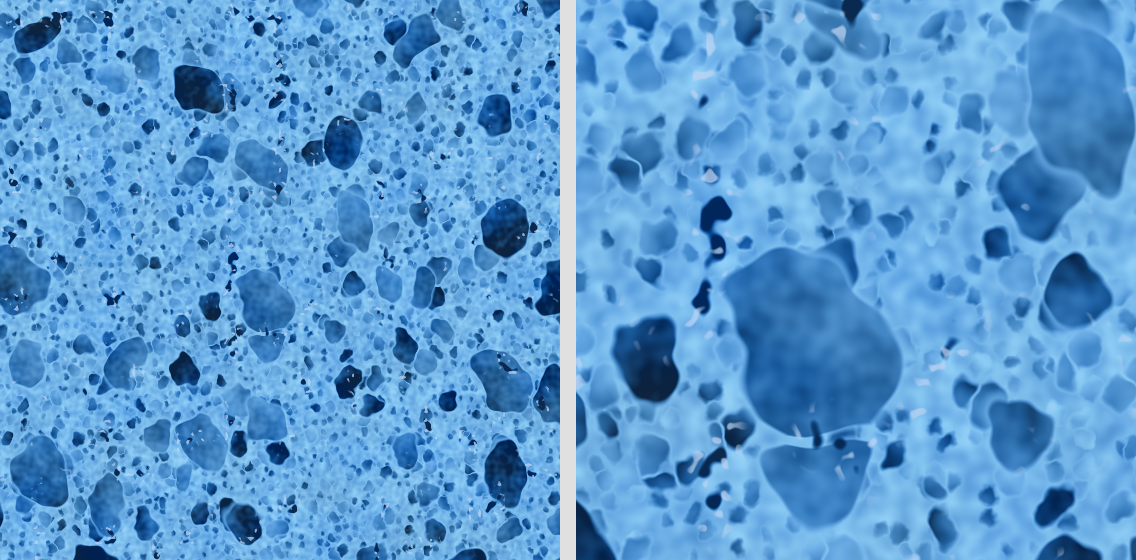
Left: the whole. Right: its middle third, enlarged.
Give the GLSL for this texture, as a three.js fragment shader.

```glsl
varying vec2 vUv;

#define NAVY vec3(0.01, 0.13, 0.29)
#define DEEP vec3(0.10, 0.35, 0.60)
#define MID vec3(0.25, 0.52, 0.77)
#define SKY vec3(0.39, 0.65, 0.88)
#define PALE vec3(0.55, 0.80, 0.96)
#define GRIT vec3(0.74, 0.83, 0.95)
#define EDGE_SOFTNESS 0.0022
#define RIM_WIDTH 0.009
#define WALL 0.07
#define WOBBLE 0.22

vec3 hash3(vec2 p) {
  vec3 q = fract(p.xyx * vec3(0.1031, 0.1030, 0.0973));
  q += dot(q, q.yxz + 33.33);
  return fract((q.xxy + q.yzz) * q.zyx);
}

float cornerSlope(vec2 corner, vec2 offset) {
  float angle = 6.2832 * hash3(corner).x;
  return dot(vec2(cos(angle), sin(angle)), offset);
}

float gradientNoise(vec2 p) {
  vec2 i = floor(p), f = p - i;
  vec2 u = f * f * f * (f * (f * 6.0 - 15.0) + 10.0);
  vec2 e = vec2(1.0, 0.0);
  float low = mix(cornerSlope(i, f), cornerSlope(i + e, f - e), u.x);
  float high = mix(cornerSlope(i + e.yx, f - e.yx), cornerSlope(i + 1.0, f - 1.0), u.x);
  return mix(low, high, u.y);
}

vec2 wobble(vec2 p) {
  return vec2(gradientNoise(p), gradientNoise(p + 47.3));
}

// Paints one size of pore over the tone; floors lie between deep and shallow
float addPores(float tone, vec2 p, float grid, float fill, float deep, float shallow) {
  vec2 g = p * grid + grid * 3.7;
  g += WOBBLE * wobble(g * 1.9) + 0.3 * WOBBLE * wobble(g * 5.0);
  vec2 cell = floor(g);
  float nearest = 9.0, second = 9.0;
  vec2 inside = vec2(0.0);
  vec3 id = vec3(0.0);

  for (int j = -1; j <= 1; j++) {
    for (int i = -1; i <= 1; i++) {
      vec2 c = cell + vec2(float(i), float(j));
      vec3 place = hash3(c + grid), kind = hash3(c + grid + 71.0);
      if (kind.x > fill) continue;
      vec2 o = g - c - 0.5 - (place.xy - 0.5) * 0.8;
      float turn = (kind.y - 0.5) * 1.5;
      float cs = cos(turn), sn = sin(turn);
      o = vec2(cs * o.x - sn * o.y, sn * o.x + cs * o.y);
      o *= vec2(1.0 + 0.4 * kind.z, 0.9);
      float radius = mix(0.24, 0.42, place.z);
      float d = length(o) - radius;
      if (d < nearest) {
        second = nearest;
        nearest = d;
        inside = o / radius;
        id = hash3(c + grid + 133.0);
      } else {
        second = min(second, d);
      }
    }
  }

  // Thin walls part pores that touch
  float edge = max(nearest, WALL - (second - nearest)) / grid;
  float mask = 1.0 - smoothstep(-EDGE_SOFTNESS, EDGE_SOFTNESS, edge);
  float rimWidth = min(RIM_WIDTH, 0.14 / grid);
  float rim = 1.0 - smoothstep(0.0, rimWidth, edge);

  // Floors are shaded to one side and stained
  float heading = 6.2832 * id.y;
  float side = dot(inside, vec2(cos(heading), sin(heading)));
  float stain = 0.22 * gradientNoise(p * 38.0) + 0.16 * gradientNoise(p * 95.0);
  float floorTone = mix(deep, shallow, id.x) + 0.13 * side + stain;
  tone = mix(tone, 0.94, 0.65 * rim);
  return mix(tone, max(floorTone, 0.0), mask);
}

vec3 toneColour(float tone) {
  float t = clamp(tone, 0.0, 1.15) * 4.0;
  vec3 c = mix(NAVY, DEEP, clamp(t, 0.0, 1.0));
  c = mix(c, MID, clamp(t - 1.0, 0.0, 1.0));
  c = mix(c, SKY, clamp(t - 2.0, 0.0, 1.0));
  c = mix(c, PALE, clamp(t - 3.0, 0.0, 1.0));
  return mix(c, GRIT, clamp(t - 4.0, 0.0, 0.6));
}

void main() {
  vec2 p = vUv;

  // Mottled skin between the pores
  float broad = gradientNoise(p * 9.0 + 5.0);
  float tone = 0.86 + 0.12 * broad;
  tone += 0.20 * gradientNoise(p * 48.0) + 0.20 * gradientNoise(p * 105.0);

  // Pores from the finest to the largest
  tone = addPores(tone, p, 64.0, 0.62, 0.25, 0.85);
  tone = addPores(tone, p, 33.0, 0.52, 0.12, 0.78);
  tone = addPores(tone, p, 14.5, 0.36, 0.02, 0.62);
  tone = addPores(tone, p, 7.3, 0.42, 0.03, 0.55);

  // Ragged crevices, with pale grit around them
  float crevice = gradientNoise(p * vec2(23.0, 16.0) + 11.0);
  float ragged = crevice + 0.28 * gradientNoise(p * 75.0);
  tone = mix(tone, 0.03, smoothstep(0.46, 0.53, ragged));
  float grit = smoothstep(0.22, 0.42, gradientNoise(p * 115.0 + 8.0));
  grit *= smoothstep(0.12, 0.35, crevice);

  // Slight drift between grey teal and pure blue
  vec3 colour = toneColour(tone);
  float drift = gradientNoise(p * 13.0 + 30.0);
  colour += vec3(0.09, 0.02, -0.10) * drift * clamp(1.15 - tone, 0.0, 1.0);
  colour = mix(colour, GRIT, 0.75 * grit);
  gl_FragColor = vec4(clamp(colour, 0.0, 1.0), 1.0);
}
```
